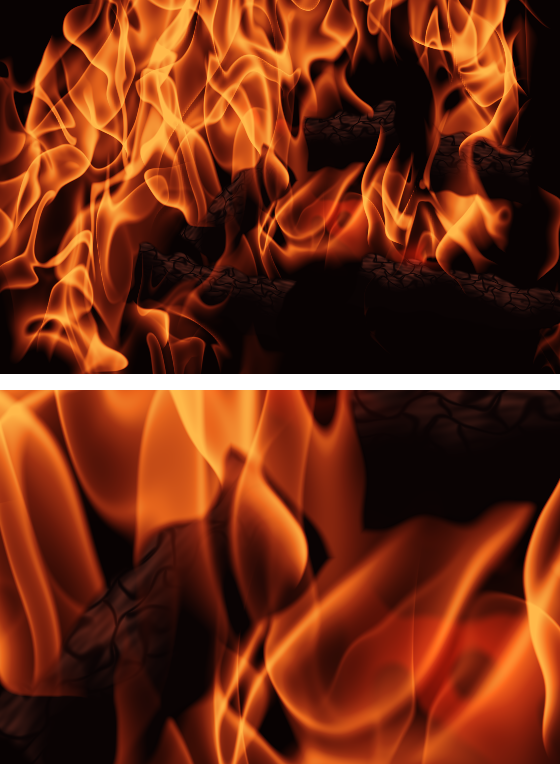
Top, the full canvas; bottom, a detail of the centre.
Reproduce this texture procedurally as a Shadertoy shader.

```glsl
// Orange flames licking in folded sheets and tongues over dark charred logs.

const vec3 HEAT_COLORS[6] = vec3[6](
    vec3(0.030, 0.007, 0.007), vec3(0.23, 0.05, 0.02), vec3(0.42, 0.10, 0.04),
    vec3(0.63, 0.19, 0.07), vec3(0.91, 0.40, 0.11), vec3(1.00, 0.72, 0.29));

// Each log runs from xy to zw.
const vec4 LOGS[5] = vec4[5](
    vec4(0.53, 0.33, 0.75, 0.56), vec4(0.82, 0.62, 1.06, 0.65),
    vec4(1.16, 0.57, 1.42, 0.53), vec4(0.95, 0.26, 1.50, 0.16),
    vec4(0.36, 0.27, 0.76, 0.17));

vec2 hash2(vec2 p) {
    vec3 h = fract(p.xyx * vec3(0.1031, 0.1030, 0.0973));
    h += dot(h, h.yzx + 33.33);
    return fract((h.xx + h.yz) * h.zy);
}

float cornerSlope(vec2 cell, vec2 offset) {
    float angle = 6.2832 * hash2(cell).x;
    return dot(vec2(cos(angle), sin(angle)), offset);
}

// Gradient noise, roughly -0.6 to 0.6.
float noise(vec2 p) {
    vec2 i = floor(p), f = p - i;
    vec2 u = f * f * f * (f * (f * 6.0 - 15.0) + 10.0);
    vec2 e = vec2(1.0, 0.0);
    return mix(mix(cornerSlope(i, f), cornerSlope(i + e, f - e), u.x),
               mix(cornerSlope(i + e.yx, f - e.yx), cornerSlope(i + 1.0, f - 1.0), u.x), u.y);
}

vec2 swirl(vec2 p, float amount) {
    return p + amount * vec2(noise(p + 17.3), noise(p + 51.7));
}

float blob(vec2 p, vec2 center, vec2 radius) {
    vec2 d = (p - center) / radius;
    return exp(-dot(d, d));
}

// How much fire there is in each part of the hearth.
float fireCover(vec2 p) {
    float cover = blob(p, vec2(0.42, 0.76), vec2(0.40, 0.34));
    cover += 0.75 * blob(p, vec2(0.95, 0.98), vec2(0.40, 0.17));
    cover += 0.85 * blob(p, vec2(1.08, 0.42), vec2(0.30, 0.15));
    cover += 0.70 * blob(p, vec2(0.18, 0.26), vec2(0.25, 0.28));
    cover += 0.40 * blob(p, vec2(0.48, 0.10), vec2(0.10, 0.16));
    cover += 0.45 * blob(p, vec2(1.30, 0.72), vec2(0.14, 0.25));
    cover -= 0.60 * blob(p, vec2(0.03, 1.00), vec2(0.16, 0.12));
    return clamp(cover, 0.0, 1.0);
}

// Translucent folds: soft on one side, crisp and bright on the other.
float flameSheet(vec2 p, float scale, float seed, float cover) {
    vec2 q = p * vec2(4.6, 2.3) * scale + seed * 13.7;
    q = swirl(swirl(q, 1.3), 0.7);
    float level = noise(q) * 1.7 + seed * 0.37;
    float fold = fract(level);
    float body = fold * fold * fold * (1.0 - smoothstep(0.87, 1.0, fold));
    float rim = exp(-pow((fold - 0.87) / 0.05, 2.0));
    float rimGlow = 0.4 * smoothstep(-0.3, 0.4, noise(p * 6.0 + seed * 3.3));
    float tooThin = smoothstep(0.10, 0.28, fwidth(level));
    float patches = noise(p * vec2(3.2, 2.2) + seed * 7.1);
    return (1.15 * body + rimGlow * rim) * (1.0 - tooThin) * smoothstep(0.18, 0.80, cover + 0.9 * patches);
}

// A curved lick of flame rising from its base, sharp along one side.
float flameTongue(vec2 p, vec2 base, float height, float width, float phase, float side) {
    float t = (p.y - base.y) / height;
    float spine = base.x + 0.045 * sin(t * 4.5 + phase) + 0.03 * t * side;
    float taper = width * (0.25 + sin(3.1416 * clamp(t, 0.0, 1.0)));
    float d = side * (p.x - spine) / taper;
    float ends = smoothstep(0.0, 0.25, t) * (1.0 - smoothstep(0.55, 1.0, t));
    return ends * (1.0 - smoothstep(0.60, 1.0, d)) * exp(1.3 * min(d - 0.8, 0.0));
}

float tongues(vec2 p) {
    float sum = 0.0;
    vec2 q = p + 0.14 * vec2(noise(p * 4.0 + 3.0), noise(p * 4.0 + 29.0));
    q += 0.03 * vec2(noise(p * 11.0 + 7.0), noise(p * 11.0 + 43.0));
    for (int i = 0; i < 30; i++) {
        vec2 a = hash2(vec2(float(i), 4.0)), b = hash2(vec2(float(i), 9.0));
        vec2 base = vec2((float(i) + a.x) / 30.0 * 1.5, a.y * 0.9 - 0.05);
        float height = mix(0.18, 0.38, b.x);
        float presence = smoothstep(0.15, 0.50, fireCover(base + vec2(0.0, 0.5 * height)));
        sum += presence * flameTongue(q, base, height, mix(0.013, 0.036, b.y),
                                      6.28 * b.x, b.y > 0.5 ? 1.0 : -1.0);
    }
    return sum;
}

// Charred bark colour in rgb, coverage in alpha.
vec4 charredLog(vec2 p, vec4 ends, float radius) {
    vec2 span = ends.zw - ends.xy;
    float len = length(span);
    vec2 dir = span / len, rel = p - ends.xy;
    vec2 local = vec2(dot(rel, dir), dot(rel, vec2(-dir.y, dir.x)));
    vec2 box = abs(local - vec2(0.5 * len, 0.0)) - vec2(0.5 * len, radius);
    float dist = max(box.x, box.y) + 0.035 * noise(p * 14.0);
    vec2 bark = swirl(local * vec2(24.0, 34.0), 1.1);
    bark.x += 0.5 * floor(bark.y);
    vec2 crack = abs(fract(bark) - 0.5);
    float plate = 1.0 - smoothstep(0.34, 0.49, max(crack.x, crack.y));
    float grain = 0.65 + 0.9 * noise(local * vec2(30.0, 130.0));
    float lit = smoothstep(-0.3, 1.1, local.y / radius + 1.3 * noise(p * 8.0));
    vec3 color = vec3(0.008, 0.004, 0.005) + vec3(0.28, 0.12, 0.085) * lit * grain * (0.1 + 0.9 * plate);
    return vec4(color, 1.0 - smoothstep(-0.006, 0.006, dist));
}

vec3 heatColor(float heat) {
    vec3 color = HEAT_COLORS[0];
    for (int i = 1; i < 6; i++)
        color = mix(color, HEAT_COLORS[i], clamp(heat * 5.0 - float(i - 1), 0.0, 1.0));
    return color;
}

void mainImage(out vec4 fragColor, in vec2 fragCoord) {
    vec2 p = fragCoord / iResolution.y;
    p.x *= 1.497 * iResolution.y / iResolution.x;
    float cover = fireCover(p);

    // Logs and glowing coals
    vec4 wood = vec4(0.0);
    for (int i = 0; i < 5; i++) {
        vec4 bark = charredLog(p, LOGS[i], 0.062 + 0.009 * float(i % 3));
        wood = mix(wood, vec4(bark.rgb, 1.0), bark.a);
    }
    float coals = blob(p, vec2(0.91, 0.42), vec2(0.08, 0.07)) + blob(p, vec2(0.73, 0.69), vec2(0.09, 0.04))
                + blob(p, vec2(1.13, 0.32), vec2(0.07, 0.03));
    coals *= smoothstep(-0.05, 0.12, noise(p * 15.0));

    // Fire behind and in front of the logs
    float back = 0.15 * cover * cover;
    for (int i = 0; i < 3; i++)
        back += 0.85 * flameSheet(p, 0.8 + 0.5 * float(i), float(i) + 1.0, cover);
    float front = 0.55 * flameSheet(p, 1.2, 5.0, cover) + 1.5 * tongues(p);
    float fire = back * (1.0 - 0.85 * wood.a) + front;
    float heat = 1.05 * (1.0 - exp(-1.65 * max(fire - 0.085, 0.0)));

    vec3 color = heatColor(heat);
    color += wood.rgb * wood.a * max(1.0 - heat, 0.0);
    color += vec3(0.55, 0.07, 0.02) * coals * max(1.0 - heat, 0.0);
    fragColor = vec4(min(color, 1.0), 1.0);
}
```
